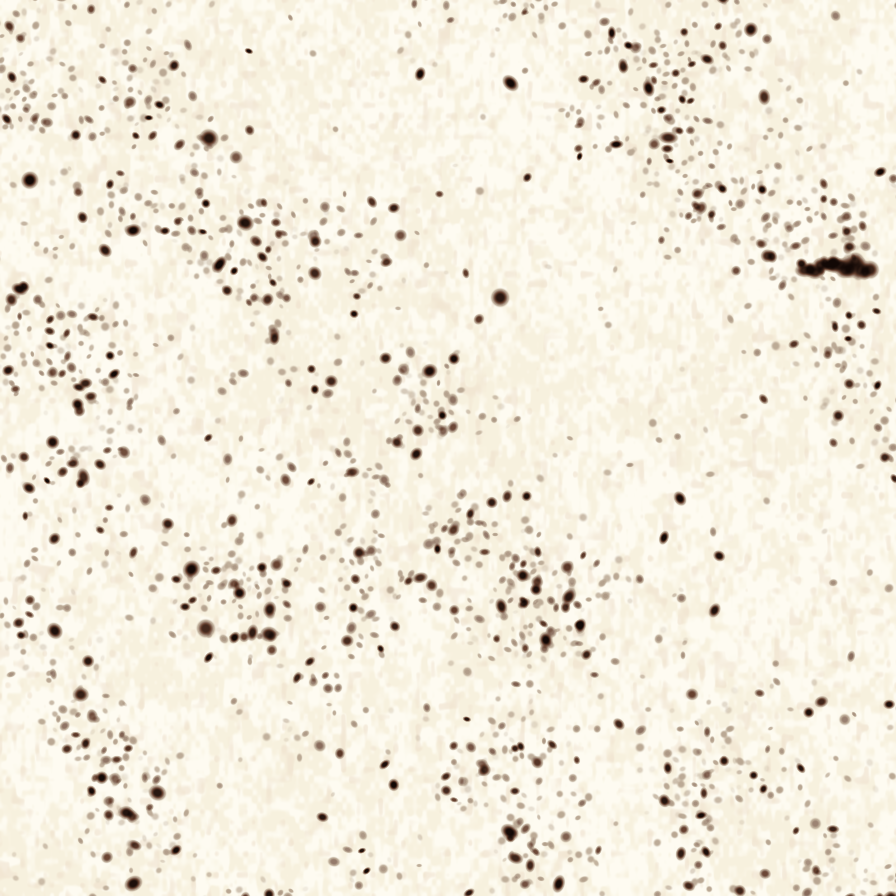
This texture is drawn by a three.js fragment shader. Its source:

```glsl
// Cream paper scattered with soft dark brown specks, gathered in loose diagonal bands.
// Jittered grids hold large, medium and faint specks; a band function times clumping
// noise sets how many appear. One ragged blot is built from overlapping lobes.

varying vec2 vUv;

const vec3 PAPER_LIGHT = vec3(0.995, 0.985, 0.945);
const vec3 PAPER_CREAM = vec3(0.970, 0.945, 0.870);
const vec3 PAPER_TAN = vec3(0.93, 0.87, 0.79);
const vec3 INK_PALE = vec3(0.73, 0.66, 0.58);
const vec3 INK_MID = vec3(0.59, 0.49, 0.43);
const vec3 INK_BROWN = vec3(0.40, 0.25, 0.18);
const vec3 INK_DARK = vec3(0.07, 0.03, 0.02);

const vec4 BAND_CENTRE = vec4(0.27, 0.64, 0.95, 1.64);  // positions along x + y
const vec4 BAND_WIDTH = vec4(0.10, 0.11, 0.14, 0.13);
const float BAND_WARP = 0.16;
const float CLUMP_SCALE = 17.0;
const float EDGE_START = 0.25;                          // solid core of a speck
const vec2 BLOT_CENTRE = vec2(0.935, 0.705);
const vec2 BLOT_SPREAD = vec2(0.078, 0.018);
const int BLOT_LOBES = 14;

float hash(vec2 p) {
  vec3 q = fract(vec3(p.xyx) * 0.1031);
  q += dot(q, q.yzx + 33.33);
  return fract((q.x + q.y) * q.z);
}

vec2 hash2(vec2 p) {
  return vec2(hash(p + 17.3), hash(p + 71.9));
}

float noise(vec2 p) {
  vec2 i = floor(p);
  vec2 f = fract(p);
  f = f * f * (3.0 - 2.0 * f);
  float low = mix(hash(i), hash(i + vec2(1.0, 0.0)), f.x);
  float high = mix(hash(i + vec2(0.0, 1.0)), hash(i + 1.0), f.x);
  return mix(low, high, f.y);
}

// Chance of specks: wavy diagonal bands broken into clumps
float density(vec2 p) {
  float across = p.x + p.y + BAND_WARP * (noise(p * 5.0 + 4.0) - 0.5);
  vec4 offset = (across - BAND_CENTRE) / BAND_WIDTH;
  float band = min(dot(exp(-offset * offset), vec4(1.0)), 1.0);
  float clump = smoothstep(0.28, 0.80, noise(p * CLUMP_SCALE + 9.0));
  return 0.02 + band * (0.10 + 0.90 * clump);
}

// Soft ellipse, 1 in the core and 0 outside the radius
float speck(vec2 d, float radius, vec2 shape) {
  float angle = shape.x * 3.14159;
  float c = cos(angle);
  float s = sin(angle);
  d = vec2(c * d.x + s * d.y, c * d.y - s * d.x);
  d.y /= mix(0.6, 1.0, shape.y);
  return 1.0 - smoothstep(EDGE_START, 1.0, length(d) / radius);
}

// One jittered grid of specks; strength holds the faintest and darkest ink
float speckLayer(vec2 p, float count, float chance, float radius, vec2 strength, float seed) {
  vec2 home = floor(p * count);
  float clear = 1.0;
  for (int y = -1; y <= 1; y++) {
    for (int x = -1; x <= 1; x++) {
      vec2 cell = home + vec2(float(x), float(y));
      vec2 key = cell + seed;
      vec2 centre = (cell + 0.1 + 0.8 * hash2(key)) / count;
      float present = step(hash(key + 5.7), chance * density(centre));
      float size = radius * mix(0.7, 1.15, hash(key + 31.1));
      float ink = mix(strength.x, strength.y, hash(key + 43.7));
      clear *= 1.0 - present * ink * speck(p - centre, size, hash2(key + 55.5));
    }
  }
  return 1.0 - clear;
}

// Ragged horizontal blot
float blot(vec2 p) {
  float clear = 1.0;
  for (int i = 0; i < BLOT_LOBES; i++) {
    vec2 key = vec2(float(i) * 3.1, 8.0);
    vec2 spot = vec2((float(i) + 0.5) / float(BLOT_LOBES), hash(key)) - 0.5;
    float size = mix(0.008, 0.015, hash(key + 2.3));
    clear *= 1.0 - 0.85 * speck(p - BLOT_CENTRE - spot * BLOT_SPREAD, size, hash2(key));
  }
  return 1.0 - clear;
}

// Paper with fine, slightly upright grain and rare tan flecks
vec3 paper(vec2 p) {
  float grain = 0.45 * noise(p * vec2(190.0, 130.0)) + 0.35 * noise(p * vec2(80.0, 50.0) + 3.0)
    + 0.20 * noise(p * 7.0 + 8.0);
  vec3 tint = mix(PAPER_LIGHT, PAPER_CREAM, smoothstep(0.36, 0.66, grain));
  float fleck = smoothstep(0.68, 0.95, noise(p * vec2(120.0, 85.0) + 40.0));
  return mix(tint, PAPER_TAN, 0.55 * fleck);
}

void main() {
  float faint = speckLayer(vUv, 95.0, 0.60, 0.0065, vec2(0.08, 0.42), 100.0);
  float medium = speckLayer(vUv, 64.0, 0.36, 0.0080, vec2(0.45, 0.98), 300.0);
  float large = speckLayer(vUv, 38.0, 0.16, 0.0115, vec2(0.80, 1.00), 500.0);
  float ink = 1.0 - (1.0 - faint) * (1.0 - medium) * (1.0 - large) * (1.0 - blot(vUv));

  // Ink ramp from bare paper through brown to near black
  vec3 color = mix(paper(vUv), INK_PALE, smoothstep(0.0, 0.32, ink));
  color = mix(color, INK_MID, clamp((ink - 0.32) / 0.16, 0.0, 1.0));
  color = mix(color, INK_BROWN, clamp((ink - 0.48) / 0.22, 0.0, 1.0));
  color = mix(color, INK_DARK, clamp((ink - 0.70) / 0.27, 0.0, 1.0));
  gl_FragColor = vec4(color, 1.0);
}
```
